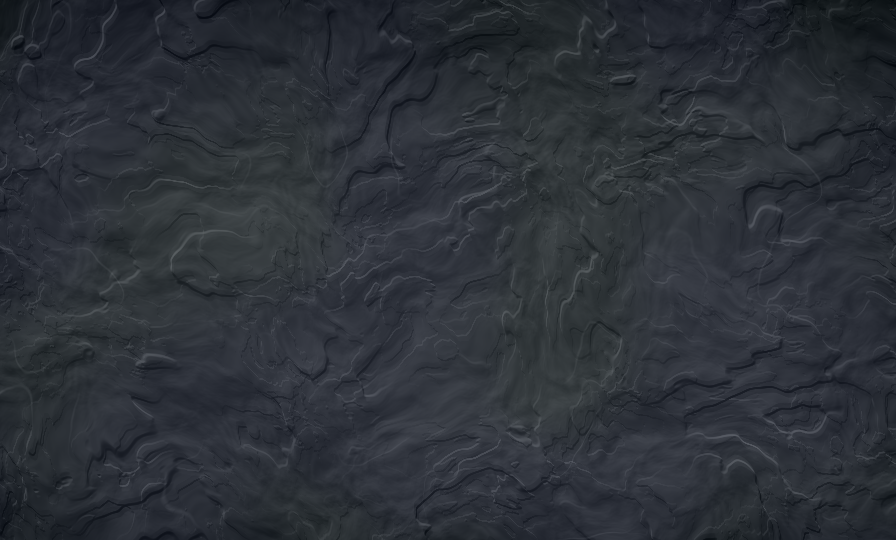
Reproduce this texture procedurally as a WebGL 1 fragment shader.

```glsl
precision highp float;
// Dark blue-grey slate wall with flaked ledges, pale rims and faint strata.
uniform vec2 u_resolution;

#define SLATE vec3(0.173, 0.193, 0.221)
#define OLIVE vec3(0.001, 0.004, -0.013)
#define VIOLET vec3(0.003, -0.002, 0.006)
#define LIGHT_DIR vec2(0.40, -0.92)
#define PLATE_SCALE 2.5
#define FLAKE_SCALE 6.0
#define LEDGE_WIDTH 0.065
#define GRAIN 0.085
#define RIM_GAIN 0.0062
#define SHADE_GAIN 0.010
#define STRATA 0.007
#define VIGNETTE 0.105

float hash(vec2 p) {
  vec3 q = fract(vec3(p.xyx) * 0.1031);
  q += dot(q, q.yzx + 33.33);
  return fract((q.x + q.y) * q.z);
}

float cornerSlope(vec2 cell, vec2 offset) {
  float angle = 6.2832 * hash(cell);
  return dot(vec2(cos(angle), sin(angle)), offset);
}

// Gradient noise, roughly -0.7 to 0.7.
float noise(vec2 p) {
  p += 40.0;
  vec2 i = floor(p), f = fract(p);
  vec2 u = f * f * f * (f * (f * 6.0 - 15.0) + 10.0);
  vec2 e = vec2(1.0, 0.0);
  float low = mix(cornerSlope(i, f), cornerSlope(i + e, f - e), u.x);
  float high = mix(cornerSlope(i + e.yx, f - e.yx), cornerSlope(i + 1.0, f - 1.0), u.x);
  return mix(low, high, u.y);
}

float fbm(vec2 p) {
  float sum = 0.0, amp = 0.7;
  for (int i = 0; i < 5; i++) {
    sum += amp * noise(p);
    p = mat2(1.6, 1.2, -1.2, 1.6) * p + 5.3;
    amp *= 0.48;
  }
  return sum;
}

// Bends the plane so ledges wander, swirl and turn jagged.
vec2 warp(vec2 p) {
  vec2 bend = vec2(noise(p * 2.8 + 3.1), noise(p * 2.8 + 17.7));
  bend += 0.35 * vec2(noise(p * 8.0 + 9.2), noise(p * 8.0 + 25.4));
  bend += 0.10 * vec2(noise(p * 24.0 + 4.6), noise(p * 24.0 + 33.8));
  return p + 0.11 * bend;
}

// Deviation of a stepped slope from a smooth one.
float ledge(float h, float steps) {
  float k = h * steps;
  float cliff = smoothstep(1.0 - LEDGE_WIDTH, 1.0, fract(k));
  return (floor(k) + cliff - k) / steps;
}

float relief(vec2 p) {
  vec2 q = warp(p) * vec2(0.9, 1.12);
  float plates = fbm(q * PLATE_SCALE + 1.7);
  float flakes = fbm(q * FLAKE_SCALE + 11.3);
  float crumbs = fbm(q * 16.0 + 2.9);
  float plateMask = smoothstep(-0.25, 0.40, noise(p * 4.3 + 6.4));
  float flakeMask = smoothstep(-0.20, 0.45, noise(p * 5.1 + 14.9));
  float crumbMask = smoothstep(-0.10, 0.40, noise(p * 6.3 + 27.2));
  float h = 0.5 * plates + 0.12 * flakes + GRAIN * crumbs;
  h += 0.8 * plateMask * ledge(plates, 4.5);
  h += 0.38 * flakeMask * ledge(flakes, 4.0);
  return h + 0.12 * crumbMask * ledge(crumbs, 3.0);
}

// Fall of the surface toward the light over a given reach.
float litSlope(vec2 p, float reach) {
  vec2 d = LIGHT_DIR * reach;
  return (relief(p - d) - relief(p + d)) / (2.0 * reach);
}

float softLimit(float x, float limit) {
  return x / (1.0 + abs(x) / limit);
}

void main() {
  vec2 uv = gl_FragCoord.xy / u_resolution;
  vec2 p = gl_FragCoord.xy / u_resolution.y;
  vec2 q = warp(p);

  // Crisp rims and soft shading beside them
  float rim = litSlope(p, 0.0016) * RIM_GAIN;
  float tone = softLimit(rim, rim > 0.0 ? 0.19 : 0.09);
  tone += softLimit(litSlope(p, 0.011) * SHADE_GAIN, 0.045);

  // Mottling, swirling strata and thin pale veins
  float cloud = fbm(q * 3.4 + 21.0);
  tone += 0.044 * cloud;
  tone += STRATA * sin(75.0 * fbm(q * 2.4 + 8.0));
  float vein = 1.0 - smoothstep(0.0, 0.016, abs(noise(q * 5.5 + 30.0)));
  tone += 0.05 * vein * smoothstep(0.05, 0.45, noise(p * 5.0 + 12.0));

  // Darker borders, strongest along the top and in the corners
  vec2 c = uv * 2.0 - 1.0;
  float border = 0.45 * dot(c * c, c * c) + 0.35 * smoothstep(0.7, 1.0, uv.y);
  tone += 0.021 - VIGNETTE * border;

  vec3 tint = mix(VIOLET, OLIVE, smoothstep(-0.25, 0.35, noise(q * 2.4 + 5.0)));
  gl_FragColor = vec4(max(SLATE + tint + tone, 0.02), 1.0);
}
```
